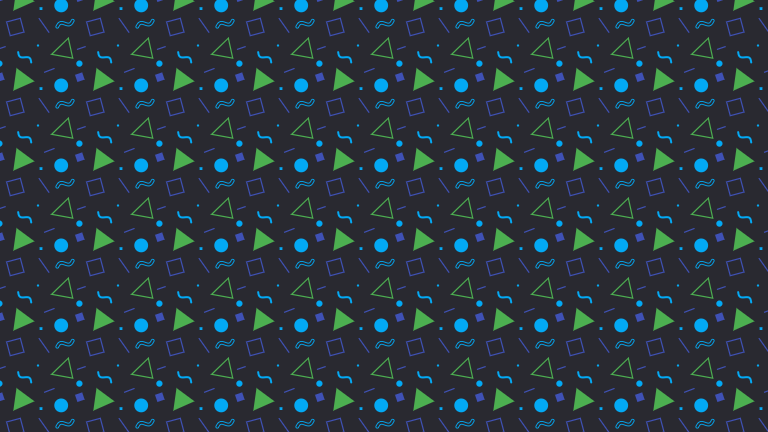
Give the GLSL for this pattern, as a WebGL 2 fragment shader.

```glsl
#version 300 es
precision highp float;

uniform vec2 u_resolution;
out vec4 outColor;

const float TILE = 80.0;          // side of one repeat, in design units
const float TILES_DOWN = 5.4;     // repeats over the canvas height
const float TAU = 6.2831853;

const vec3 CHARCOAL = vec3(0.160, 0.160, 0.188);
const vec3 GREEN = vec3(0.298, 0.686, 0.314);
const vec3 INDIGO = vec3(0.247, 0.318, 0.710);
const vec3 CYAN = vec3(0.012, 0.663, 0.957);

// Offset from the nearest repeat of a centre
vec2 around(vec2 p, vec2 center) {
    return mod(p - center + 0.5 * TILE, TILE) - 0.5 * TILE;
}

float segmentDist(vec2 p, vec2 a, vec2 b) {
    vec2 ab = b - a;
    float t = clamp(dot(p - a, ab) / dot(ab, ab), 0.0, 1.0);
    return length(p - a - ab * t);
}

float edgeDist(vec2 p, vec2 a, vec2 b) {
    vec2 e = normalize(b - a);
    return dot(p - a, vec2(e.y, -e.x));
}

// Sharp-cornered triangle, negative inside
float triangleDist(vec2 p, vec2 a, vec2 b, vec2 c) {
    return max(edgeDist(p, a, b), max(edgeDist(p, b, c), edgeDist(p, c, a)));
}

// Sharp-cornered square, turned by an angle
float squareDist(vec2 p, float halfSide, float angle) {
    vec2 u = vec2(cos(angle), sin(angle));
    vec2 q = abs(vec2(dot(p, u), dot(p, vec2(-u.y, u.x))));
    return max(q.x, q.y) - halfSide;
}

// One sine period drawn along the span from -axis to +axis
float waveDist(vec2 p, vec2 axis, float amplitude) {
    const int STEPS = 18;
    vec2 normal = normalize(vec2(-axis.y, axis.x));
    vec2 previous = -axis;
    float d = 1e5;
    for (int i = 1; i <= STEPS; i++) {
        float t = float(i) / float(STEPS);
        vec2 next = axis * (2.0 * t - 1.0) + normal * amplitude * sin(TAU * t);
        d = min(d, segmentDist(p, previous, next));
        previous = next;
    }
    return d;
}

// Pixel coverage of a filled region
float fill(float d, float pixel) {
    return clamp(0.5 - d / pixel, 0.0, 1.0);
}

// Pixel coverage of a line, correct for lines thinner than a pixel
float stroke(float d, float width, float pixel) {
    float w = 0.5 * width;
    return fill(abs(d) - w, pixel) - fill(abs(d) + w, pixel);
}

float dash(vec2 p, vec2 center, vec2 halfSpan, float pixel) {
    return stroke(segmentDist(around(p, center), -halfSpan, halfSpan), 1.2, pixel);
}

float disc(vec2 p, vec2 center, float radius, float pixel) {
    return fill(length(around(p, center)) - radius, pixel);
}

float greenShapes(vec2 p, float pixel) {
    float solid = triangleDist(around(p, vec2(22.0, 80.0)),
        vec2(-5.5, -12.0), vec2(12.5, 1.3), vec2(-8.7, 10.7));
    float hollow = triangleDist(around(p, vec2(63.0, 49.0)),
        vec2(5.7, -12.0), vec2(10.5, 9.9), vec2(-12.6, 5.7));
    return max(fill(solid, pixel), stroke(hollow + 0.6, 1.2, pixel));
}

float indigoShapes(vec2 p, float pixel) {
    float hollow = squareDist(around(p, vec2(15.3, 27.0)), 7.1, -0.26);
    float solid = squareDist(around(p, vec2(79.8, 77.2)), 3.8, -0.33);
    float ink = max(stroke(hollow, 1.2, pixel), fill(solid, pixel));
    ink = max(ink, dash(p, vec2(44.0, 25.4), vec2(4.8, 6.8), pixel));
    ink = max(ink, dash(p, vec2(49.3, 70.4), vec2(4.7, -1.8), pixel));
    return max(ink, dash(p, vec2(81.3, 48.0), vec2(3.8, -1.3), pixel));
}

float cyanShapes(vec2 p, float pixel) {
    float ink = disc(p, vec2(61.2, 85.4), 6.9, pixel);
    ink = max(ink, disc(p, vec2(79.4, 63.6), 3.1, pixel));
    ink = max(ink, disc(p, vec2(38.0, 45.5), 1.1, pixel));
    ink = max(ink, fill(squareDist(around(p, vec2(41.0, 8.6)), 1.4, 0.0), pixel));
    // Thick squiggle and hollow squiggle
    float solid = waveDist(around(p, vec2(24.7, 57.3)), vec2(6.5, 5.1), 2.5);
    float hollow = waveDist(around(p, vec2(65.0, 23.7)), vec2(7.7, -3.0), -2.3);
    ink = max(ink, stroke(solid, 2.0, pixel));
    return max(ink, stroke(hollow - 1.4, 0.9, pixel));
}

void main() {
    // Design units measured from the top left corner
    float pixel = TILE * TILES_DOWN / u_resolution.y;
    vec2 p = vec2(gl_FragCoord.x, u_resolution.y - gl_FragCoord.y) * pixel;

    vec3 color = mix(CHARCOAL, INDIGO, indigoShapes(p, pixel));
    color = mix(color, GREEN, greenShapes(p, pixel));
    color = mix(color, CYAN, cyanShapes(p, pixel));
    outColor = vec4(color, 1.0);
}
```
